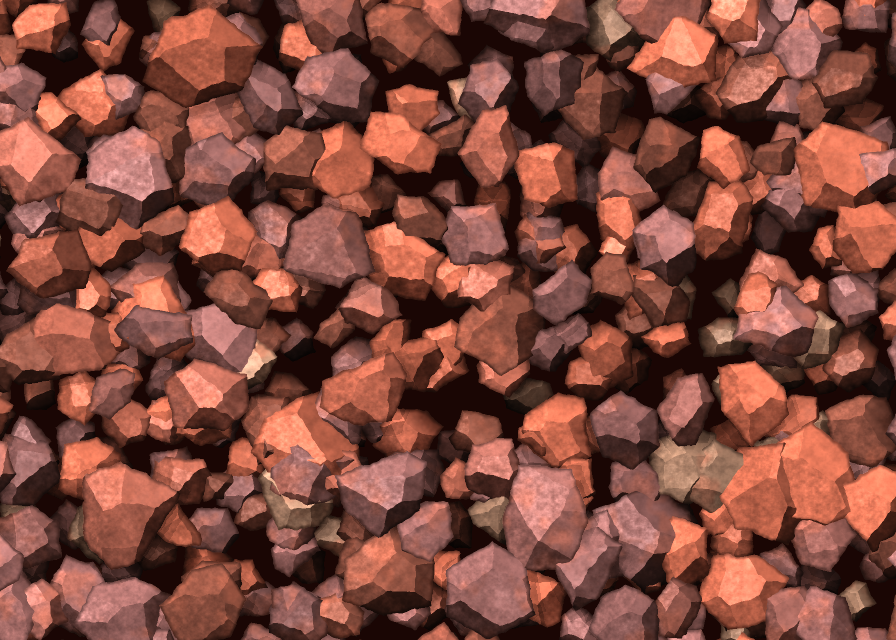
Give the GLSL for this texture, as a Shadertoy shader.

```glsl
// A bed of crushed red stone: three sizes of faceted pebbles piled up at random.
// Each pebble is a convex height field cut by random planes; the highest one
// shows, and is lit from above with soft contact shadows and a damp sheen.

struct Surface {
    float height;
    float edge;     // distance to the pebble outline
    vec3 normal;
    vec2 id;
};

float hash(vec2 p) {
    return fract(sin(dot(p, vec2(127.1, 311.7))) * 43758.5453);
}

float noise(vec2 p) {
    vec2 i = floor(p), f = fract(p);
    f = f * f * (3.0 - 2.0 * f);
    return mix(mix(hash(i), hash(i + vec2(1, 0)), f.x),
               mix(hash(i + vec2(0, 1)), hash(i + vec2(1, 1)), f.x), f.y);
}

float fbm(vec2 p) {
    return 0.5 * noise(p) + 0.3 * noise(p * 2.1 + 5.3) + 0.2 * noise(p * 4.3 + 1.7);
}

// Cuts one pebble out of six bevelled sides and a tilted top.
void addPebble(vec2 q, float radius, float base, vec2 id, inout Surface s) {
    float turn = 6.2832 * hash(id + 5.7);
    float aspect = mix(0.62, 1.0, hash(id + 8.9));
    float cap = base + 0.5 * radius;
    vec2 tilt = 0.75 * (vec2(hash(id + 2.3), hash(id + 4.9)) - 0.5);
    float height = cap - dot(tilt, q), edge = 1.0;
    vec3 normal = vec3(tilt, 1.0);
    for (int k = 0; k < 6; k++) {
        vec2 key = id + 1.37 * float(k);
        float angle = (float(k) + 0.6 * hash(key + 0.4)) * 1.0472;
        vec2 side = vec2(cos(angle + turn), sin(angle + turn));
        float reach = radius * mix(0.78, 1.0, hash(key + 6.1))
                    * length(vec2(cos(angle), aspect * sin(angle)));
        float d = dot(q, side);
        if (d > reach) return;
        edge = min(edge, reach - d);
        float slope = mix(0.45, 1.7, hash(key + 9.2));
        float bevel = cap + slope * (reach * mix(0.25, 0.8, hash(key + 3.6)) - d);
        if (bevel < height) {
            height = bevel;
            normal = vec3(side * slope, 1.0);
        }
    }
    if (height > s.height) s = Surface(height, edge, normalize(normal), id);
}

// Scatters one size of pebble over a jittered grid.
void addLayer(vec2 p, float cell, float base, float density, float seed, inout Surface s) {
    vec2 home = floor(p / cell);
    for (int j = -1; j <= 1; j++)
    for (int i = -1; i <= 1; i++) {
        vec2 slot = home + vec2(i, j);
        vec2 id = slot + seed;
        if (hash(id + 0.5) > density) continue;
        vec2 jitter = 0.7 * (vec2(hash(id), hash(id + 7.3)) - 0.5);
        vec2 q = p - (slot + 0.5 + jitter) * cell;
        float radius = cell * mix(0.46, 0.66, hash(id + 3.1));
        if (dot(q, q) > 2.25 * radius * radius) continue;
        addPebble(q, radius, base + 0.07 * hash(id + 1.9), id, s);
    }
}

Surface pile(vec2 p) {
    Surface s = Surface(0.0, 0.0, vec3(0, 0, 1), vec2(0));
    addLayer(p, 0.073, 0.0, 1.0, 17.0, s);
    addLayer(p, 0.100, 0.04, 0.85, 53.0, s);
    addLayer(p, 0.138, 0.07, 0.42, 91.0, s);
    return s;
}

// Rust, mauve, brown and a few tan stones, each with blotches.
vec3 stoneColour(vec2 id, vec2 p) {
    float kind = hash(id + 11.3);
    vec3 rust = vec3(0.90, 0.47, 0.35);
    vec3 c = mix(vec3(0.66, 0.43, 0.41), rust, smoothstep(0.35, 0.75, kind));
    c = mix(c, vec3(0.60, 0.34, 0.27), step(hash(id + 13.7), 0.2));
    c = mix(c, vec3(0.76, 0.57, 0.46), step(hash(id + 15.1), 0.07));
    c = mix(c, rust, 0.4 * smoothstep(0.5, 0.75, fbm(p * 22.0 + id)));
    return c * mix(0.85, 1.18, hash(id + 17.9));
}

vec3 shade(vec2 p, vec2 shadowOffset) {
    vec2 rough = vec2(fbm(p * 45.0), fbm(p * 45.0 + 31.0)) - 0.5;
    vec2 q = p + 0.009 * rough;
    Surface s = pile(q);
    if (s.height <= 0.0) return vec3(0.10, 0.025, 0.015);

    // Rough faces under a broad light from the upper left
    float grain = fbm(p * 170.0);
    vec2 bump = 0.45 * rough + 0.35 * (vec2(grain, fbm(p * 170.0 + 13.0)) - 0.5);
    vec3 n = normalize(s.normal + vec3(bump, 0.0));
    vec3 light = normalize(vec3(-0.25, 0.5, 0.85));
    float lit = 0.24 + 0.92 * max(dot(n, light), 0.0);

    // Gaps, overhangs and outlines lose light
    float above = pile(q + shadowOffset).height - s.height;
    lit *= 1.0 - 0.62 * smoothstep(0.01, 0.06, above);
    lit *= mix(0.3, 1.0, smoothstep(0.0, 0.085, s.height));
    lit *= mix(0.6, 1.0, smoothstep(0.0, 0.007, s.edge));

    vec3 c = stoneColour(s.id, p) * (0.82 + 0.36 * grain) * lit;
    c = mix(c, c * vec3(0.98, 0.85, 0.78), 1.0 - smoothstep(0.2, 0.7, lit));
    float gloss = pow(max(dot(n, normalize(light + vec3(0, 0, 1))), 0.0), 24.0);
    float damp = mix(0.3, 1.0, hash(s.id + 19.3)) * smoothstep(0.4, 1.0, lit);
    return c + gloss * damp * (0.12 + 0.3 * grain * grain) * vec3(0.8, 0.78, 0.82);
}

void mainImage(out vec4 fragColor, in vec2 fragCoord) {
    // Four subsamples smooth the edges and spread the shadow directions
    vec3 sum = vec3(0);
    for (int k = 0; k < 4; k++) {
        vec2 sub = vec2(k % 2, k / 2) - 0.5;
        vec2 p = (fragCoord + 0.5 * sub) / iResolution.y;
        sum += shade(p, vec2(-0.004, 0.007) + 0.022 * sub);
    }
    fragColor = vec4(sum / 4.0, 1.0);
}
```
